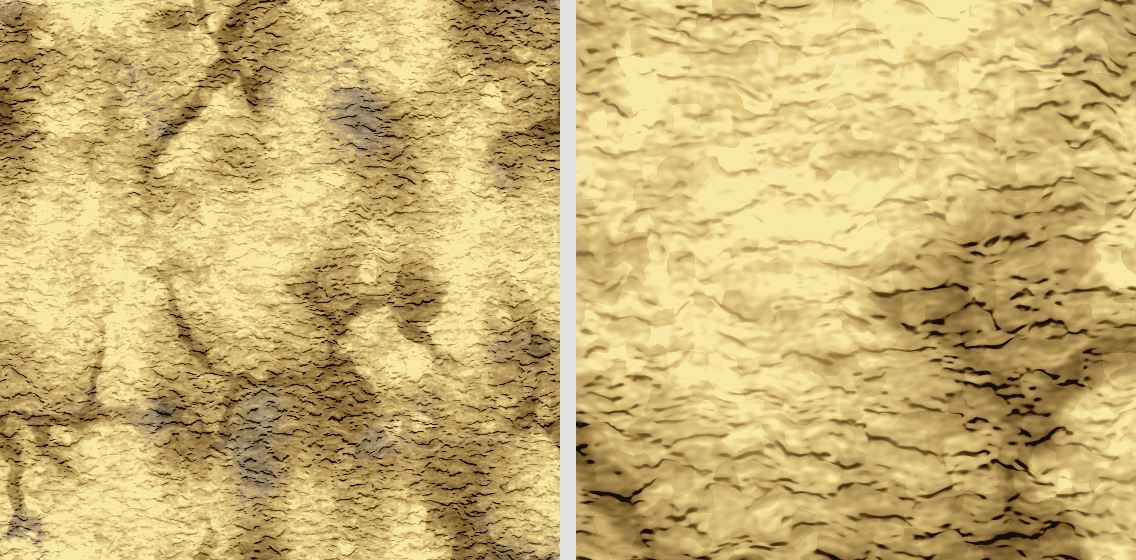
Left: the whole. Right: its middle third, enlarged.
Reproduce this texture procedurally as a Shadertoy shader.

```glsl
// Weathered sandstone: rounded boulders from cellular noise, broad dark stains,
// and short wavy ledges cut where a stretched noise rises through zero.
// One tone value collects every layer and is coloured through an ochre ramp.

const vec3 INK   = vec3(0.09, 0.05, 0.01);
const vec3 UMBER = vec3(0.31, 0.22, 0.07);
const vec3 BROWN = vec3(0.49, 0.38, 0.18);
const vec3 OCHRE = vec3(0.64, 0.52, 0.29);
const vec3 SAND  = vec3(0.78, 0.66, 0.41);
const vec3 CREAM = vec3(0.90, 0.81, 0.52);
const vec3 PALE  = vec3(0.97, 0.91, 0.65);

const vec2 BOULDERS = vec2(5.0, 4.0);     // whole repeats across the canvas
const vec2 CHIPS    = vec2(22.0, 19.0);
const vec2 FACETS   = vec2(84.0, 100.0);
const vec2 LEDGES   = vec2(36.0, 60.0);
const vec2 STAINS   = vec2(3.0);
const vec2 BANDS    = vec2(9.0, 2.0);
const float BASE_TONE   = 0.945;
const float STAIN_DEPTH = 0.34;
const float LEDGE_LIGHT = 0.12;           // ledge depth on clean rock
const float LEDGE_DARK  = 0.72;           // ledge depth on stained rock
const float RELIEF      = 0.48;
const float RELIEF_STEP = 0.002;
const float GRAIN       = 0.10;

vec2 hash2(vec2 p) {
    vec3 q = fract(p.xyx * vec3(0.1031, 0.1030, 0.0973));
    q += dot(q, q.yzx + 33.33);
    return fract((q.xx + q.yz) * q.zy);
}

vec2 wrapCell(vec2 cell, vec2 period) {
    return floor(mod(cell + 0.5, period));
}

float corner(vec2 cell, vec2 offset, vec2 period, float seed) {
    vec2 slope = hash2(wrapCell(cell, period) + seed) * 2.0 - 1.0;
    return dot(slope, offset);
}

// Gradient noise that wraps over the unit canvas
float noise(vec2 uv, vec2 period, float seed) {
    vec2 p = uv * period + seed * 0.37;
    vec2 i = floor(p), f = p - i;
    vec2 w = f * f * f * (f * (f * 6.0 - 15.0) + 10.0);
    vec2 x = vec2(1.0, 0.0);
    float low  = mix(corner(i, f, period, seed), corner(i + x, f - x, period, seed), w.x);
    float high = mix(corner(i + x.yx, f - x.yx, period, seed),
                     corner(i + 1.0, f - 1.0, period, seed), w.x);
    return mix(low, high, w.y);
}

float fbm(vec2 uv, vec2 period, float seed, int octaves) {
    float sum = 0.0, gain = 1.0;
    for (int k = 0; k < octaves; k++) {
        sum += gain * noise(uv, period, seed);
        period *= 2.0;
        gain *= 0.5;
        seed += 7.0;
    }
    return sum;
}

// Cellular noise with a squarish metric: nearest, second nearest, cell id
vec3 cells(vec2 uv, vec2 period, float seed) {
    vec2 p = uv * period, base = floor(p);
    vec3 best = vec3(9.0, 9.0, 0.0);
    for (int y = -1; y <= 1; y++)
    for (int x = -1; x <= 1; x++) {
        vec2 cell = base + vec2(x, y);
        vec2 rnd = hash2(wrapCell(cell, period) + seed);
        vec2 d = cell + 0.1 + 0.8 * rnd - p;
        d *= d;
        float dist = sqrt(sqrt(dot(d, d)));
        if (dist < best.x) best = vec3(dist, best.x, fract(rnd.x * 7.3 + rnd.y * 3.7));
        else best.y = min(best.y, dist);
    }
    return best;
}

vec3 blend(vec3 c, vec3 from, vec3 to, float tone) {
    return mix(c, to, clamp((tone - from.r) / (to.r - from.r), 0.0, 1.0));
}

vec3 ramp(float tone) {
    vec3 c = blend(INK, INK, UMBER, tone);
    c = blend(c, UMBER, BROWN, tone);
    c = blend(c, BROWN, OCHRE, tone);
    c = blend(c, OCHRE, SAND, tone);
    c = blend(c, SAND, CREAM, tone);
    return blend(c, CREAM, PALE, tone);
}

void mainImage(out vec4 fragColor, in vec2 fragCoord) {
    vec2 uv = fragCoord / iResolution.xy;
    vec2 warp = vec2(fbm(uv, vec2(6.0), 11.0, 4), fbm(uv, vec2(6.0), 53.0, 4));
    vec2 ripple = vec2(noise(uv, vec2(34.0), 17.0), noise(uv, vec2(34.0), 37.0));
    float mottle = fbm(uv + 0.01 * ripple, vec2(13.0, 15.0), 91.0, 4);

    // Boulders with ragged dark rims, showing only in places
    vec3 boulder = cells(uv + 0.075 * warp + 0.012 * ripple, BOULDERS, 21.0);
    float edge = boulder.y - boulder.x + 0.12 * mottle;
    float exposed = smoothstep(-0.12, 0.22, noise(uv, STAINS, 31.0));
    float gap = exp(-5.0 * max(edge, 0.0)) * exposed;
    float rim = (1.0 - smoothstep(0.07, 0.13, edge)) * exposed;

    // Broad stains and upright bands
    float stain = 0.33 + 1.15 * fbm(uv, STAINS, 5.0, 5) + 0.4 * gap + 0.3 * rim;
    stain += 0.75 * noise(uv + 0.02 * warp, BANDS, 43.0);
    stain += 0.35 * (boulder.z - 0.5) * exposed;
    stain = smoothstep(0.0, 1.1, stain + 0.3 * mottle);

    // Wavy ledges lit from above
    vec2 bent = uv + 0.014 * warp + 0.007 * ripple;
    float height = fbm(bent, LEDGES, 61.0, 3);
    float rise = fbm(bent + vec2(0.0, RELIEF_STEP), LEDGES, 61.0, 3) - height;
    float ledge = smoothstep(0.01, 0.14, rise) * (1.0 - smoothstep(0.03, 0.17, abs(height)));

    // Pale chips, small facets and grain
    vec3 chip = cells(uv + 0.03 * warp + 0.02 * ripple, CHIPS, 71.0);
    float pale = step(0.86, chip.z) * (1.0 - smoothstep(0.30, 0.38, chip.x));
    float facet = cells(bent, FACETS, 83.0).z - 0.5;
    float grain = noise(uv, vec2(150.0, 170.0), 113.0);

    float tone = BASE_TONE - STAIN_DEPTH * stain - 0.07 * rim;
    tone -= ledge * mix(LEDGE_LIGHT, LEDGE_DARK, stain);
    tone -= RELIEF * rise * mix(0.6, 1.0, stain);
    tone += 0.18 * mottle + 0.10 * facet + 0.11 * pale + GRAIN * grain;

    // Faint grey weathering on the middle tones
    vec3 color = ramp(tone);
    float grey = smoothstep(0.08, 0.45, fbm(uv, vec2(5.0), 101.0, 3));
    grey *= 1.0 - smoothstep(0.7, 0.9, tone);
    color = mix(color, vec3(dot(color, vec3(0.36, 0.5, 0.14))), 0.4 * grey);
    fragColor = vec4(color, 1.0);
}
```
